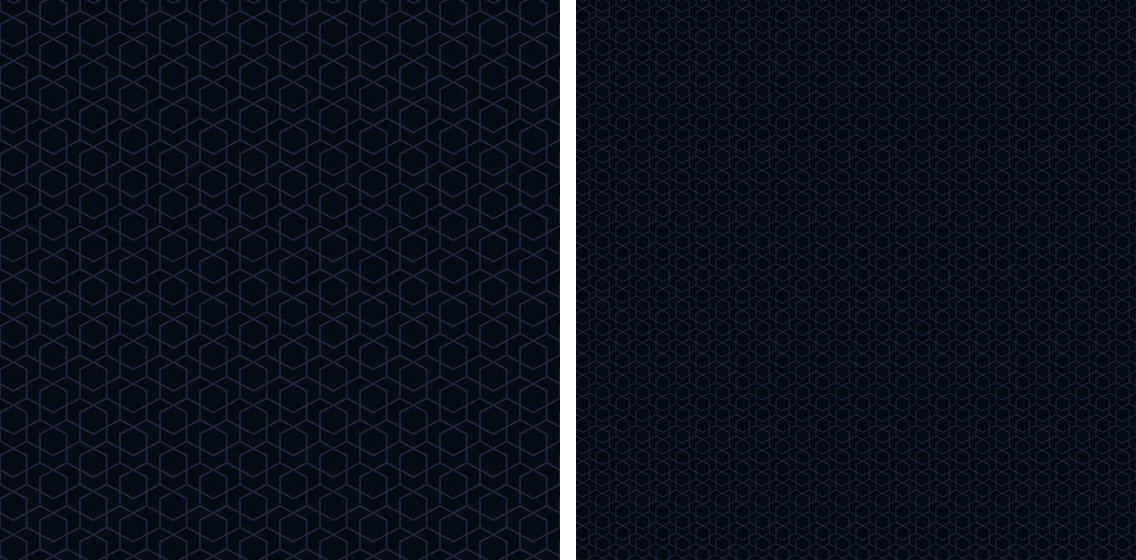
Left, the tile; right, the same tile 2 across and 2 down.
Write a WebGL 2 fragment shader that draws this pattern.

```glsl
#version 300 es
precision highp float;
// Thin indigo lattice of interlaced hexagons on near-black, grainy navy.

uniform vec2 u_resolution;
out vec4 fragColor;

const vec2 REPEATS = vec2(7.0, 13.0);     // each repeat holds two hexagons
const vec2 PHASE = vec2(0.1667, 0.257);   // first hexagon centre within a repeat
const float GRAIN_CELLS = 256.0;
const float LINE_CORE = 0.0004;
const float LINE_EDGE = 0.0028;
const vec3 NAVY_DARK = vec3(0.027, 0.035, 0.066);
const vec3 NAVY_LIGHT = vec3(0.034, 0.043, 0.094);
const vec3 INDIGO = vec3(0.148, 0.148, 0.270);

float hash(vec2 p) {
    vec3 q = fract(p.xyx * vec3(0.1031, 0.1030, 0.0973));
    q += dot(q, q.yzx + 33.33);
    return fract((q.x + q.y) * q.z);
}

// Value noise that wraps after a whole number of cells.
float wrappedNoise(vec2 p, float cells) {
    vec2 i = floor(p), f = fract(p);
    f = f * f * (3.0 - 2.0 * f);
    vec2 a = mod(i, cells), b = mod(i + 1.0, cells);
    return mix(mix(hash(a), hash(vec2(b.x, a.y)), f.x),
               mix(hash(vec2(a.x, b.y)), hash(b), f.x), f.y);
}

float segmentDistance(vec2 p, vec2 a, vec2 b) {
    vec2 ab = b - a;
    return length(p - a - ab * clamp(dot(p - a, ab) / dot(ab, ab), 0.0, 1.0));
}

// Hexagon whose sides each run on past alternate corners.
// unit.x is its half width, unit.y its half height.
float hexKnotDistance(vec2 p, vec2 unit) {
    p.x = abs(p.x);
    vec2 top = vec2(0.0, 1.0) * unit;
    float d = segmentDistance(p, -top, vec2(2.0, 0.0) * unit);
    d = min(d, segmentDistance(p, top, vec2(1.0, 0.5) * unit));
    d = min(d, segmentDistance(p, top, vec2(1.0, 1.5) * unit));
    return min(d, segmentDistance(p, vec2(1.0, 0.5) * unit, vec2(1.0, -1.5) * unit));
}

// Line coverage of one sublattice, with slight fading between repeats.
float latticeLines(vec2 uv, vec2 shift, float edge) {
    vec2 grid = uv * REPEATS - PHASE - shift + 0.5;
    vec2 id = mod(floor(grid), REPEATS);
    vec2 local = (fract(grid) - 0.5) / REPEATS;
    vec2 unit = vec2(1.0 / 6.0, 1.0 / 3.0) / REPEATS;
    float strength = mix(0.90, 1.0, hash(id + shift * 37.0));
    return strength * (1.0 - smoothstep(LINE_CORE, edge, hexKnotDistance(local, unit)));
}

void main() {
    vec2 uv = gl_FragCoord.xy / u_resolution;
    float pixel = 1.0 / min(u_resolution.x, u_resolution.y);
    float edge = max(LINE_EDGE, LINE_CORE + pixel);

    // Fine grain
    float grain = wrappedNoise(uv * GRAIN_CELLS, GRAIN_CELLS);
    vec3 color = mix(NAVY_DARK, NAVY_LIGHT, grain);

    // Two sublattices, offset by half a repeat
    float lines = max(latticeLines(uv, vec2(0.0), edge),
                      latticeLines(uv, vec2(0.5), edge));
    color = mix(color, INDIGO, lines * mix(0.92, 1.0, grain));

    fragColor = vec4(color, 1.0);
}
```
